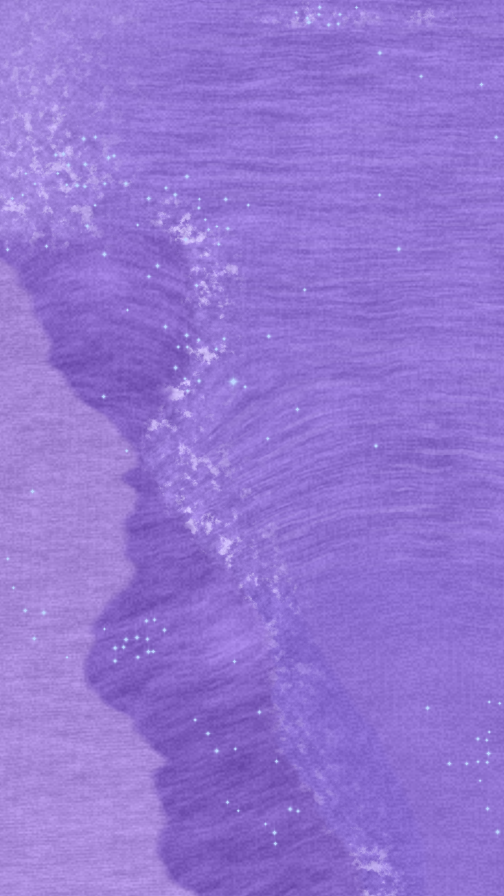
Write a WebGL 1 fragment shader that draws this texture.

```glsl
precision highp float;
uniform vec2 u_resolution;
const float ASPECT = 1.7778;
const vec3 WATER = vec3(0.565, 0.450, 0.825);
const vec3 PALE = vec3(0.665, 0.565, 0.890);
const vec3 DEEP = vec3(0.525, 0.415, 0.815);
const vec3 SAND = vec3(0.640, 0.525, 0.840);
const vec3 SHADOW = vec3(0.500, 0.375, 0.755);
const vec3 FOAM = vec3(0.800, 0.740, 0.955);
const vec3 GLINT = vec3(0.740, 0.830, 1.000);
const float CELL = 0.020;
const float GRAIN = 0.075;

float hash(vec2 p) { return fract(sin(dot(p, vec2(127.1, 311.7))) * 43758.5453); }
float S(float a, float b, float v) { return smoothstep(a, b, v); }

float blob(vec2 p, float x, float y, float w, float h) {
  p = (p - vec2(x, y)) / vec2(w, h);
  return exp(-dot(p, p));
}

float noise(vec2 p) {
  vec2 i = floor(p), f = fract(p);
  f = f * f * (3.0 - 2.0 * f);
  return mix(mix(hash(i), hash(i + vec2(1.0, 0.0)), f.x),
             mix(hash(i + vec2(0.0, 1.0)), hash(i + 1.0), f.x), f.y);
}

// Centred on zero; rotated octaves for foam.
float fbm(vec2 p) {
  float sum = 0.0, amp = 0.5;
  for (int i = 0; i < 4; i++) {
    sum += amp * (noise(p) - 0.5);
    p = mat2(1.6, 1.2, -1.2, 1.6) * p + 7.3;
    amp *= 0.55;
  }
  return sum;
}

// Centred on zero; octaves keep their direction.
float streaks(vec2 p) {
  return 0.3 * noise(p) + 0.3 * noise(p * 2.1 + 5.0) + 0.4 * noise(p * 4.7 + 11.0) - 0.5;
}

// Edges of the wave as x positions, t running down from the top.
float sandEdge(float t) {
  return -0.03 + 0.09 * S(0.26, 0.33, t) + 0.04 * S(0.33, 0.40, t) + 0.15 * S(0.40, 0.50, t)
    - 0.09 * S(0.62, 0.745, t) + 0.15 * S(0.745, 0.85, t) + 0.09 * S(0.95, 1.02, t);
}

float crestLine(float t) {
  return 0.12 + 0.27 * S(0.12, 0.31, t) - 0.09 * S(0.37, 0.50, t)
    + 0.24 * S(0.50, 0.73, t) + 0.20 * S(0.78, 1.03, t);
}

float glintDensity(vec2 p) {
  return 0.003 + 0.6 * blob(p, 0.27, 0.715, 0.07, 0.022) + 0.25 * blob(p, 0.47, 0.83, 0.07, 0.03)
    + 0.2 * blob(p, 0.56, 0.92, 0.08, 0.035) + 0.8 * blob(p, 0.97, 0.83, 0.03, 0.035)
    + 0.4 * blob(p, 0.42, 0.26, 0.06, 0.04) + 0.5 * blob(p, 0.37, 0.41, 0.04, 0.025)
    + 0.8 * blob(p, 0.62, 0.015, 0.07, 0.012) + 0.2 * blob(p, 0.2, 0.2, 0.12, 0.04)
    + 0.2 * blob(p, 0.85, 0.49, 0.12, 0.01);
}

// Round core with thin crossing rays.
float star(vec2 d, float r) {
  vec2 a = abs(d) / r;
  return exp(-dot(a, a) * 3.0) + 0.5 * exp(-min(a.x, a.y) * 6.0 - max(a.x, a.y) * 1.3);
}

float glints(vec2 q) {
  float sum = star(q - vec2(0.463, 0.426 * ASPECT), 0.012);
  for (int k = 0; k < 9; k++) {
    vec2 cell = floor(q / CELL) + vec2(mod(float(k), 3.0), floor(float(k) / 3.0)) - 1.0;
    vec2 c = (cell + 0.2 + 0.6 * vec2(hash(cell + 3.1), hash(cell + 8.7))) * CELL;
    float on = step(hash(cell + 17.3), glintDensity(c / vec2(1.0, ASPECT)));
    sum += on * star(q - c, mix(0.004, 0.007, hash(cell + 29.0)));
  }
  return min(sum, 1.0);
}

void main() {
  vec2 uv = gl_FragCoord.xy / u_resolution;
  float x = uv.x, t = 1.0 - uv.y;
  vec2 p = vec2(x, t), q = vec2(x, t * ASPECT);
  float rough = fbm(q * 24.0), soft = fbm(q * 7.0 + 4.0), fine = fbm(q * 75.0);

  // Open water: fine streaks, arching in the middle, calm below
  float s = t - S(0.36, 0.5, t) * 0.4 * (x - 0.85) * (x - 0.85) + 0.014 * soft;
  float calm = S(0.6, 0.72, t - 0.08 * x + 0.04);
  float ripple = streaks(vec2(x * 6.0, s * 85.0));
  vec3 col = WATER + ripple * mix(0.19, 0.06, calm) + soft * 0.05;
  float arcs = blob(p, 0.75, 0.54, 0.4, 0.1);
  col = mix(col, PALE, (0.3 + 0.3 * arcs) * S(0.06, 0.28, streaks(vec2(x * 4.0, s * 55.0))) * (1.0 - calm));
  col = mix(col, DEEP, 0.5 * blob(p, 0.8, 0.67, 0.3, 0.05));

  // Pale haze around a smooth swell
  col = mix(col, PALE, 0.7 * (1.0 - S(0.08, 0.42, x + 0.5 * t + 0.15 * soft)));
  col = mix(col, WATER, 0.6 * blob(p, 0.21, 0.07, 0.1, 0.045));

  // Shaded face of the wave, then sand
  float d = x - crestLine(t) - 0.05 * rough - 0.02 * fine;
  float face = S(0.245, 0.28, t + 0.04 * rough) * (1.0 - S(-0.01, 0.01, d));
  float bend = t + mix(-0.9 * (x - 0.2) * (x - 0.2), 0.22 * x, S(0.42, 0.65, t)) + 0.02 * soft;
  vec3 shade = SHADOW + streaks(vec2(x * 7.0, bend * 50.0)) * 0.2;
  shade += 0.11 * blob(p, 0.47, 0.71, 0.12, 0.05) + 0.07 * blob(p, 0.22, 0.31, 0.16, 0.06);
  col = mix(col, shade, face);
  float edge = sandEdge(t) + 0.05 * soft + 0.035 * (noise(vec2(x * 8.0, t * 60.0)) - 0.5);
  vec3 sand = SAND + streaks(vec2(x * 12.0, (t + 0.02 * x) * 105.0)) * 0.15 + 0.025 * S(0.5, 1.0, t);
  col = mix(col, sand, S(0.265, 0.29, t) * (1.0 - S(-0.014, 0.014, x - edge)));

  // Smooth lobe with a mottled surface
  float right = 0.56 + 0.28 * S(0.6, 0.96, t) + 0.03 * soft;
  float lobe = S(0.645, 0.67, t) * S(-0.01, 0.01, d) * (1.0 - S(-0.012, 0.012, x - right));
  col = mix(col, DEEP + rough * 0.07 + fine * 0.09, 0.85 * lobe);

  // Foam along the crest, upper left and top edge
  float band = S(-0.035, 0.0, d) * S(0.15, 0.25, t);
  band *= 1.0 - S(0.02, 0.13 + 0.12 * blob(p, x, 0.54, 1.0, 0.09), d);
  band *= 1.0 - 0.65 * S(0.64, 0.72, t) + 0.45 * S(0.9, 0.98, t);
  float spray = (1.0 - S(0.1, 0.36, x + 0.2 * soft)) * (1.0 - S(0.24, 0.3, t + 0.05 * rough));
  spray *= 0.35 + 0.5 * S(0.04, 0.18, t);
  float top = blob(p, 0.62, 0.016, 0.1, 0.014) + 0.8 * blob(p, 0.86, 0.018, 0.1, 0.009);
  float cover = min(max(max(band, spray), top), 1.0);
  float flecks = S(0.02, 0.24, 0.65 * fbm(q * 45.0 + soft * 3.0) + 0.5 * fine + 0.3 * rough);
  col = mix(col, PALE, 0.2 * cover);
  col = mix(col, FOAM, 0.85 * cover * flecks) + cover * fine * 0.2;

  // Grain and glints
  col += (noise(q * 230.0) - 0.5) * GRAIN;
  gl_FragColor = vec4(clamp(mix(col, GLINT, glints(q)), 0.0, 1.0), 1.0);
}
```
